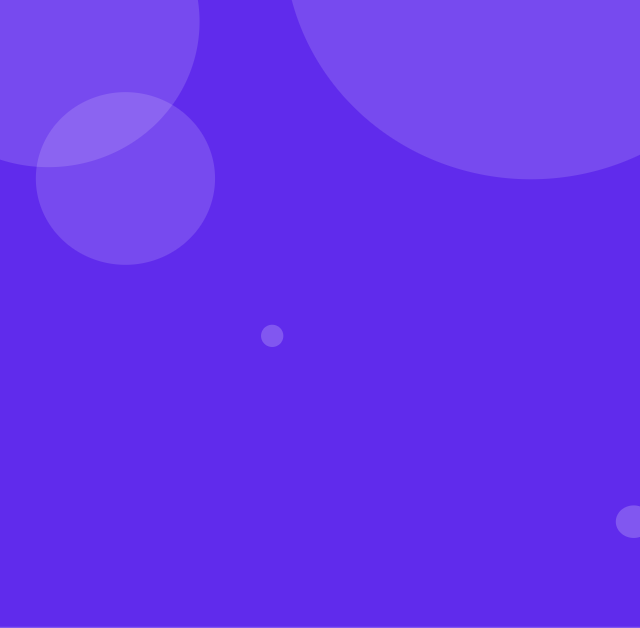
Give the GLSL for this background, as a Shadertoy shader.

```glsl
// Flat violet backdrop with translucent pale discs, large ones at the top and small ones below.

const vec3 VIOLET = vec3(0.376, 0.168, 0.925);
const vec3 TINT = vec3(1.0);
const float LARGE_OPACITY = 0.145;
const float SMALL_OPACITY = 0.21;
const float RIM_HEIGHT = 0.002;
const float RIM_OPACITY = 0.21;

// Discs as (centre, radii), in fractions of the canvas; large ones come first
const int DISC_COUNT = 5;
const int LARGE_COUNT = 3;
const vec4 DISCS[DISC_COUNT] = vec4[DISC_COUNT](
    vec4(0.0755, 0.9655, 0.2363, 0.2317),
    vec4(0.1960, 0.7158, 0.1400, 0.1375),
    vec4(0.8294, 1.0930, 0.3854, 0.3785),
    vec4(0.4253, 0.4652, 0.0174, 0.0177),
    vec4(0.9902, 0.1693, 0.0280, 0.0259)
);

// Antialiased ellipse: implicit distance divided by its gradient per pixel
float discCoverage(vec2 uv, vec4 disc) {
    vec2 scaled = (uv - disc.xy) / disc.zw;
    float reach = max(length(scaled), 1e-4);
    vec2 slope = scaled / (reach * disc.zw * iResolution.xy);
    return clamp(0.5 - (reach - 1.0) / max(length(slope), 1e-6), 0.0, 1.0);
}

void mainImage(out vec4 fragColor, in vec2 fragCoord) {
    vec2 uv = fragCoord / iResolution.xy;
    vec3 color = VIOLET;

    // Translucent discs, brighter where they overlap
    for (int i = 0; i < DISC_COUNT; i++) {
        float opacity = i < LARGE_COUNT ? LARGE_OPACITY : SMALL_OPACITY;
        color = mix(color, TINT, opacity * discCoverage(uv, DISCS[i]));
    }

    // Faint pale rim along the bottom edge
    float rim = clamp((RIM_HEIGHT - uv.y) * iResolution.y + 0.5, 0.0, 1.0);
    color = mix(color, TINT, RIM_OPACITY * rim);

    fragColor = vec4(color, 1.0);
}
```
